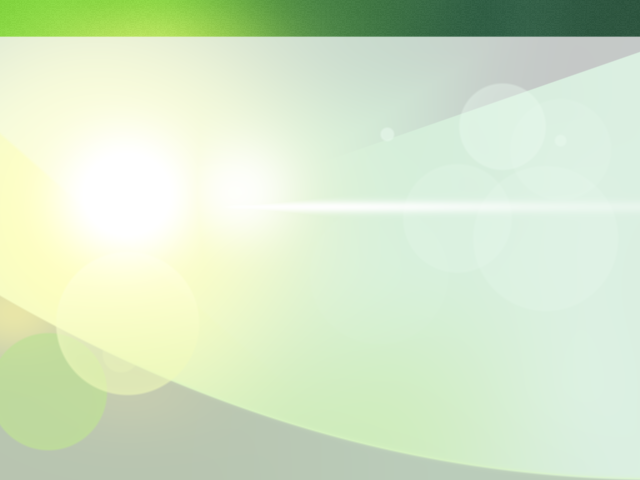
This background is drawn by a Shadertoy shader. Its source:

```glsl
float hash(vec2 p) {
    return fract(sin(dot(p, vec2(127.1, 311.7))) * 43758.5453);
}

float noise(vec2 p) {
    vec2 cell = floor(p);
    vec2 f = fract(p);
    f = f * f * (3.0 - 2.0 * f);
    float low = mix(hash(cell), hash(cell + vec2(1, 0)), f.x);
    float high = mix(hash(cell + vec2(0, 1)), hash(cell + vec2(1, 1)), f.x);
    return mix(low, high, f.y);
}

// Soft elliptical light, flat near its centre when power is high
float glow(vec2 p, vec2 centre, vec2 size, float power) {
    return exp(-pow(length((p - centre) / size), power));
}

// Coverage of the positive side of an edge
float cover(float d, float softness) {
    return smoothstep(-softness, softness, d);
}

vec3 headerColor(vec2 p) {
    vec3 lime = vec3(0.51, 0.84, 0.25);
    vec3 gold = vec3(0.74, 0.89, 0.38);
    vec3 leaf = vec3(0.28, 0.51, 0.27);
    vec3 pine = vec3(0.20, 0.38, 0.28);
    vec3 c = mix(lime, leaf, smoothstep(0.28, 0.70, p.x));
    c = mix(c, pine, smoothstep(0.62, 1.05, p.x));
    c = mix(c, gold, 0.95 * glow(p, vec2(0.30, 0.90), vec2(0.24, 0.085), 2.0));
    c *= 1.0 - 0.14 * smoothstep(1.0, 1.35, p.x);
    float grain = hash(floor(p * 384.0)) - 0.5;
    return c + 0.025 * grain + 0.03 * (noise(p * 9.0) - 0.5);
}

vec3 skyColor(vec2 p, float px) {
    vec3 meadow = vec3(0.81, 0.925, 0.74);
    vec3 mint = vec3(0.835, 0.935, 0.855);
    vec3 mist = vec3(0.86, 0.94, 0.885);
    vec3 c = mix(meadow, mint, smoothstep(0.08, 0.50, p.y));
    c = mix(c, mist, smoothstep(0.75, 1.30, p.x));

    // Grey wedge above the slanted ray
    float ray = (p.y - 0.670 - 0.347 * (p.x - 0.694)) / 1.058;
    vec3 grey = mix(vec3(0.79, 0.86, 0.81), vec3(0.775, 0.79, 0.785), smoothstep(0.75, 1.2, p.x));
    float wedge = cover(ray, px) * smoothstep(0.62, 1.05, p.x);
    float haze = smoothstep(0.65, 0.92, p.y) * cover(ray, px);
    c = mix(c, grey, max(wedge, haze));
    c += 0.012 * (noise(p * 5.0) - 0.5);

    // Yellow halo with a diagonal shade on its left side
    float shade = cover(0.722 - 0.875 * p.x - p.y, 0.006);
    vec3 halo = mix(vec3(0.99, 0.995, 0.86), vec3(1.0, 1.0, 0.77), smoothstep(0.75, 0.42, p.y));
    halo = mix(halo, vec3(1.0, 1.0, 0.74), 0.7 * shade);
    return mix(c, halo, glow(p, vec2(0.20, 0.58), vec2(0.44, 0.46), 3.2));
}

vec3 groundColor(vec2 p) {
    vec3 sage = mix(vec3(0.72, 0.77, 0.69), vec3(0.73, 0.80, 0.73), smoothstep(0.3, 1.0, p.x));
    sage = mix(sage, vec3(0.81, 0.82, 0.69), 0.6 * glow(p, vec2(0.27, 0.19), vec2(0.18, 0.10), 2.0));
    return mix(sage, vec3(0.91, 0.90, 0.66), glow(p, vec2(0.03, 0.35), vec2(0.14, 0.10), 2.0));
}

// Translucent lens disc with a faint rim
vec3 addDisc(vec3 c, vec2 p, vec3 disc, vec3 tint, float alpha, float px) {
    float d = disc.z - length(p - disc.xy);
    float rim = 0.15 * exp(-max(d, 0.0) / 0.008);
    return mix(c, tint, alpha * (1.0 + rim) * cover(d, px * 1.5));
}

void mainImage(out vec4 fragColor, in vec2 fragCoord) {
    vec2 p = fragCoord / iResolution.y;
    float px = 1.0 / iResolution.y;

    // Sky above a curved hill
    float hill = 0.1895 * pow(max(1.4 - p.x, 0.0), 2.1);
    float above = p.y - hill;
    vec3 c = mix(groundColor(p), skyColor(p, px), cover(above, px * 1.5));
    float crest = exp(-abs(above - 0.002) / 0.003) * smoothstep(0.1, 0.4, p.x);
    c = mix(c, vec3(0.86, 0.97, 0.77), 0.55 * crest);

    // Warm discs near the sun
    c = addDisc(c, p, vec3(0.101, 0.184, 0.122), vec3(0.75, 0.88, 0.59), 0.72, px);
    vec3 cream = mix(vec3(0.94, 0.98, 0.73), vec3(1.0, 1.0, 0.85), smoothstep(0.2, 0.45, p.y));
    c = addDisc(c, p, vec3(0.266, 0.326, 0.149), cream, 0.58, px);
    c = addDisc(c, p, vec3(0.252, 0.262, 0.038), cream, 0.25, px);

    // Pale discs: centre, radius, opacity
    vec4 discs[7] = vec4[7](
        vec4(1.047, 0.736, 0.090, 0.36), vec4(1.168, 0.688, 0.105, 0.16),
        vec4(1.137, 0.503, 0.151, 0.20), vec4(0.953, 0.545, 0.113, 0.20),
        vec4(0.807, 0.720, 0.014, 0.50), vec4(1.168, 0.707, 0.012, 0.40),
        vec4(0.790, 0.427, 0.144, 0.05));
    for (int i = 0; i < 7; i++) {
        c = addDisc(c, p, discs[i].xyz, vec3(0.92, 0.98, 0.94), discs[i].w, px);
    }

    // Sun, its companion and the horizontal streak
    float sun = 1.25 * glow(p, vec2(0.265, 0.595), vec2(0.155, 0.145), 2.8);
    float companion = 0.9 * glow(p, vec2(0.50, 0.60), vec2(0.12, 0.11), 2.2);
    float streak = glow(vec2(0.0, p.y), vec2(0.0, 0.569), vec2(1.0, 0.013), 2.0);
    streak *= smoothstep(0.36, 0.50, p.x) * mix(0.95, 0.35, smoothstep(0.65, 1.33, p.x));
    c = mix(c, vec3(1.0), clamp(max(max(sun, companion), streak), 0.0, 1.0));

    // Header strip
    c = mix(c, headerColor(p), cover(p.y - 0.9236, px));
    fragColor = vec4(clamp(c, 0.0, 1.0), 1.0);
}
```
